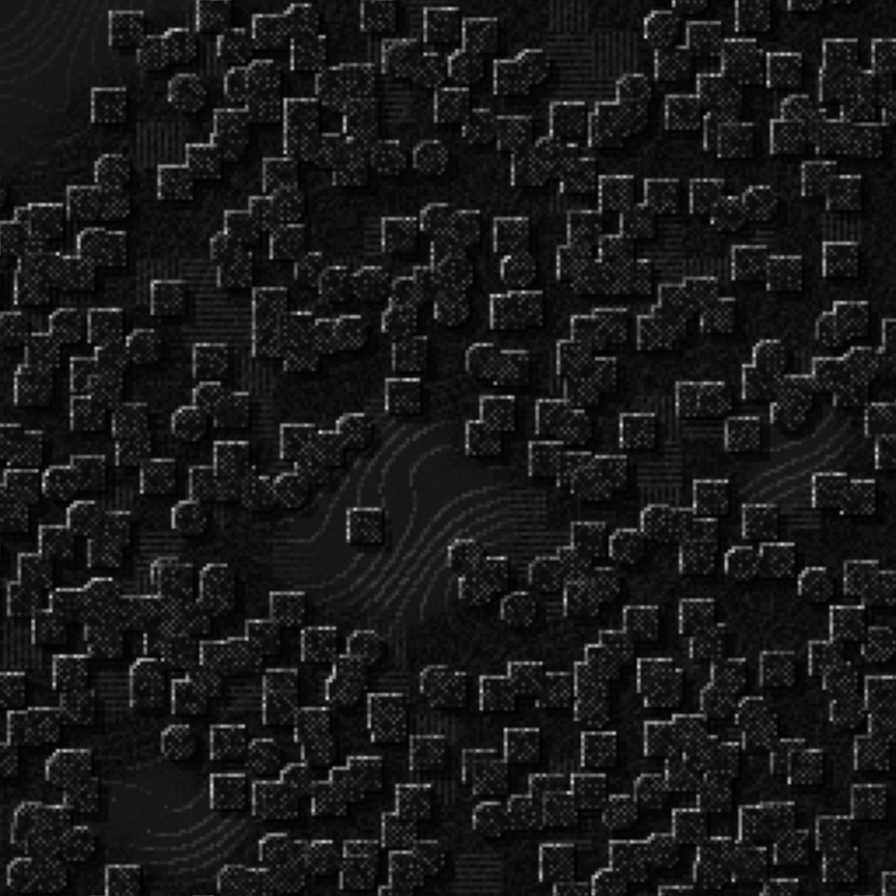
Reproduce this texture procedurally as a three.js fragment shader.

```glsl
// Dark embossed relief: clusters of small square plateaus over terraced ground,
// lit from the upper left. Cellular seeds on a 256-step grid give the squares;
// each grid cell is shaded from height differences, then cells are blended.
varying vec2 vUv;

const float GRID = 256.0;
const float TILE = 10.0;

float hash(vec2 p) {
  vec3 q = fract(p.xyx * vec3(0.1031, 0.1030, 0.0973));
  q += dot(q, q.yzx + 33.33);
  return fract((q.x + q.y) * q.z);
}

// 1 in the smooth open patches, 0 in the crowded areas
float openness(vec2 p) {
  float corner = (p.x + 1.0 - p.y - 0.21) * 0.7;
  float middle = length((p - vec2(0.43, 0.42)) * vec2(0.9, 1.0)) - 0.11;
  float right = length(p - vec2(0.88, 0.49)) - 0.055;
  float lower = length((p - vec2(0.19, 0.08)) * vec2(0.7, 1.0)) - 0.055;
  float d = min(min(corner, middle), min(right, lower));
  d += 0.012 * sin(p.x * 41.0 + 2.0 * sin(p.y * 33.0));
  return 1.0 - smoothstep(-0.025, 0.025, d);
}

// Height of the tallest square covering a grid cell, 0 on bare ground
float plateau(vec2 cell) {
  vec2 tile = floor(cell / TILE);
  float height = 0.0;
  for (int y = -1; y <= 1; y++) {
    for (int x = -1; x <= 1; x++) {
      vec2 id = tile + vec2(float(x), float(y));
      vec2 jitter = vec2(hash(id + 17.0), hash(id + 59.0));
      vec2 center = floor((id + jitter) * TILE);
      vec2 d = abs(cell - center + 0.5);
      float cut = mix(7.5, 13.0, step(0.3, hash(id + 83.0)));
      float inside = step(max(d.x, d.y), 5.0) * step(d.x + d.y, cut);
      float density = mix(0.62, 0.06, openness(center / GRID));
      float present = step(hash(id + 131.0), density);
      height = max(height, inside * present * (0.6 + 0.4 * hash(id + 197.0)));
    }
  }
  return height;
}

// Terraced ground; its steps show up as fine contour lines
float terrace(vec2 cell) {
  vec2 p = cell / GRID;
  float slope = 42.0 * length(p - vec2(-0.1, 1.1));
  slope += 1.3 * sin(p.x * 19.0 + p.y * 11.0) + 0.8 * sin(p.y * 37.0 - p.x * 23.0);
  return floor(slope);
}

float shadeCell(vec2 cell) {
  vec2 toLight = vec2(-1.0, 1.0);
  float grain = hash(cell + 311.0);
  float open = openness(cell / GRID);
  float height = plateau(cell);
  float rise = height - plateau(cell + toLight);
  float covered = step(0.01, height);

  // Ground: flat in open patches, grainy with dotted rows or columns elsewhere
  float kind = hash(floor(cell / 13.0) + 401.0);
  float stripe = mod(kind < 0.5 ? cell.x : cell.y, 2.0) * step(0.4, abs(kind - 0.5));
  float ground = mix(0.025 + 0.06 * grain + 0.06 * stripe, 0.08 + 0.015 * grain, open);
  float contour = clamp(terrace(cell) - terrace(cell + toLight), 0.0, 1.0);
  float faint = 1.0 - 0.7 * step(cell.x + GRID - cell.y, 0.22 * GRID);
  ground += contour * faint * (0.02 + 0.07 * open) * (0.5 + grain);
  ground *= 1.0 - 0.5 * step(0.01, plateau(cell + 3.0 * toLight));

  // Square tops: a checker of uneven dots
  float checker = mod(cell.x + cell.y, 2.0);
  float top = 0.035 + 0.04 * grain + 0.2 * checker * grain * grain;

  // Bright upper and left rims, dark lower and right sides
  float rim = max(rise, 0.0) * (0.26 + 0.34 * grain);
  float side = 1.0 - 0.75 * clamp(-rise, 0.0, 1.0);
  return mix(ground, top, covered) * side + rim;
}

void main() {
  vec2 p = vUv * GRID - 0.5;
  vec2 cell = floor(p);
  vec2 blend = smoothstep(0.0, 1.0, fract(p));
  float low = mix(shadeCell(cell), shadeCell(cell + vec2(1.0, 0.0)), blend.x);
  float high = mix(shadeCell(cell + vec2(0.0, 1.0)), shadeCell(cell + 1.0), blend.x);
  gl_FragColor = vec4(vec3(mix(low, high, blend.y)), 1.0);
}
```
